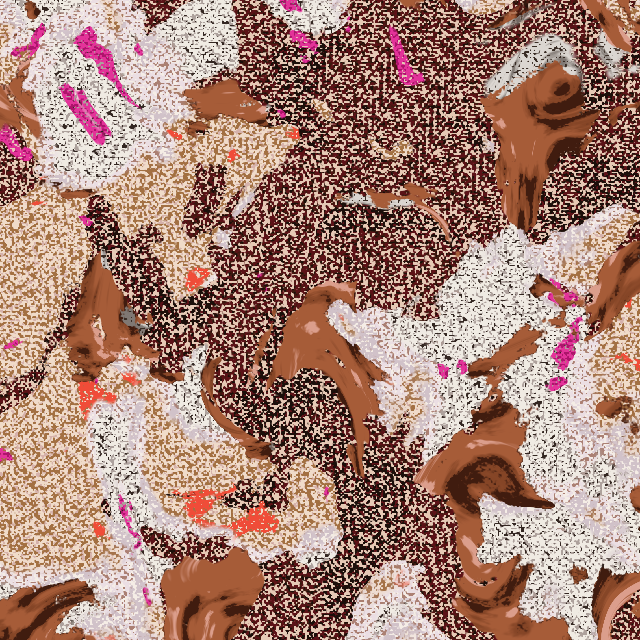
Reproduce this texture procedurally as a three.js fragment shader.

```glsl
// A mineral-like collage: warped fractal noise splits the plane into smooth
// brown swirls, speckled maroon patches and pale grainy ground, then adds
// small magenta and red flecks. A fine noise supplies the grain.
varying vec2 vUv;

float hash(vec2 p) {
  return fract(sin(dot(p, vec2(127.1, 311.7))) * 43758.5453);
}

float noise(vec2 p) {
  vec2 i = floor(p), f = fract(p);
  f = f * f * (3.0 - 2.0 * f);
  return mix(mix(hash(i), hash(i + vec2(1.0, 0.0)), f.x),
             mix(hash(i + vec2(0.0, 1.0)), hash(i + 1.0), f.x), f.y);
}

float fbm(vec2 p) {
  float sum = 0.0, amp = 0.5;
  for (int i = 0; i < 5; i++) {
    sum += amp * noise(p);
    p = mat2(1.6, 1.2, -1.2, 1.6) * p + 7.3;
    amp *= 0.5;
  }
  return sum / 0.97;
}

// Soft threshold: 0 below the level, 1 above it
float above(float level, float soft, float v) {
  return smoothstep(level - soft, level + soft, v);
}

// Cream, tan and rosy grains
vec3 tanGround(float g, float g2) {
  vec3 c = mix(vec3(0.94, 0.86, 0.79), vec3(0.84, 0.70, 0.67), above(0.66, 0.06, g2));
  return mix(c, vec3(0.64, 0.44, 0.26), above(0.57, 0.07, g));
}

// Off-white with grey and near-black grains
vec3 whiteGround(float g, float g2) {
  vec3 c = mix(vec3(0.94, 0.92, 0.89), vec3(0.68, 0.63, 0.61), above(0.65, 0.07, g));
  return mix(c, vec3(0.20, 0.15, 0.13), above(0.78, 0.05, g2));
}

// Lilac with soft veins and sparse rosy grains
vec3 lilacGround(float g, float g2, float vein) {
  vec3 c = mix(vec3(0.82, 0.76, 0.79), vec3(0.92, 0.87, 0.89), above(0.47, 0.05, vein));
  c = mix(c, vec3(0.96, 0.93, 0.90), above(0.62, 0.07, g2));
  return mix(c, vec3(0.67, 0.50, 0.45), above(0.68, 0.06, g) * above(0.40, 0.06, vein));
}

// Deep red ground crowded with cream grains and black clusters
vec3 maroonGround(float g, float g2, float soot) {
  vec3 c = mix(vec3(0.36, 0.07, 0.09), vec3(0.25, 0.10, 0.06), above(0.5, 0.1, g2));
  c = mix(c, vec3(0.11, 0.06, 0.04), above(0.72 - 0.35 * above(0.58, 0.04, soot), 0.05, g2));
  return mix(c, vec3(0.90, 0.79, 0.71), above(0.57, 0.07, g));
}

// Smooth brown with dark streaks and pink lights
vec3 brownSwirl(float streak, float g) {
  vec3 c = mix(vec3(0.52, 0.27, 0.15), vec3(0.65, 0.36, 0.22), above(0.43, 0.06, streak));
  c = mix(vec3(0.25, 0.11, 0.06), c, above(0.34, 0.025, streak + 0.06 * (g - 0.5)));
  return mix(c, vec3(0.86, 0.62, 0.55), above(0.67, 0.03, streak));
}

// Polished grey inlay inside the swirls
vec3 greyInlay(float streak, float g) {
  vec3 c = mix(vec3(0.50, 0.47, 0.45), vec3(0.86, 0.84, 0.82), above(0.47, 0.07, streak));
  return mix(c, vec3(0.22, 0.17, 0.14), above(0.76, 0.06, g));
}

void main() {
  vec2 uv = vUv;

  // Grain, and a swirling warp for the large shapes
  float g = noise(uv * 345.0);
  float g2 = noise(uv * 330.0 + 71.0);
  vec2 swirl = vec2(noise(uv * 8.0 + 3.0), noise(uv * 8.0 + 41.0)) - 0.5;
  vec2 p = uv + 0.11 * swirl;

  // Fields that choose the regions
  float ridge = fbm(p * 6.5 + 12.0) + 0.02 * (g2 - 0.5);
  float swirlZone = fbm(p * 6.0 + 55.0);
  float kind = fbm(p * 5.0 + 91.0);
  float streak = fbm(p * vec2(17.0, 22.0) + 5.0 * swirl + 23.0);
  float soot = fbm(p * 11.0 + 67.0);

  // Pale ground in three kinds, with red flecks on the tan
  float isTan = above(0.51, 0.025, kind);
  vec3 pale = mix(whiteGround(g, g2), lilacGround(g, g2, streak), above(0.42, 0.025, kind));
  pale = mix(pale, tanGround(g, g2), isTan);
  float redFleck = above(0.68, 0.012, fbm(p * 19.0 + 37.0)) * isTan;
  pale = mix(pale, vec3(0.94, 0.30, 0.22), redFleck * above(0.28, 0.06, g2));

  // Maroon patches over the pale ground, with sooty rims
  vec3 maroon = maroonGround(g, g2, soot);
  vec3 col = mix(pale, maroon, above(0.50, 0.006, ridge));

  // Brown swirls along the ridges, holding maroon or grey islands
  float inSwirl = above(0.53, 0.006, swirlZone) * above(0.475, 0.006, ridge);
  vec3 island = mix(maroon, greyInlay(streak, g), above(0.5, 0.02, kind));
  vec3 brown = mix(brownSwirl(streak, g), island, above(0.65, 0.006, ridge));
  float rim = inSwirl * (1.0 - above(0.484, 0.006, ridge));
  brown = mix(brown, vec3(0.22, 0.10, 0.06), 0.7 * rim * above(0.45, 0.08, g));
  col = mix(col, brown, inSwirl);

  // Magenta flecks, broken by grain
  float fleck = above(0.735, 0.008, fbm(p * 11.0 + 137.0)) * (1.0 - inSwirl);
  vec3 magenta = mix(vec3(0.89, 0.20, 0.60), vec3(0.68, 0.08, 0.42), above(0.62, 0.06, g2));
  col = mix(col, magenta, fleck * (1.0 - above(0.75, 0.05, g)));

  gl_FragColor = vec4(col, 1.0);
}
```
